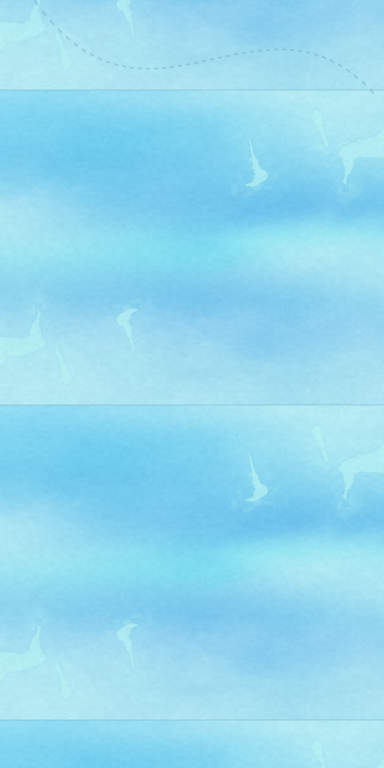
Give the GLSL for this texture, as a WebGL 2 fragment shader.

```glsl
#version 300 es
precision highp float;

uniform vec2 u_resolution;
out vec4 fragColor;

const float TILE_HEIGHT = 0.8203;  // in canvas widths
const float FIRST_SEAM = 0.2344;   // distance below the top edge
const vec3 PALE = vec3(0.70, 0.91, 0.95);
const vec3 DEEP = vec3(0.40, 0.73, 0.92);
const vec3 SPLASH = vec3(0.71, 0.94, 0.95);
const vec3 THREAD = vec3(0.42, 0.66, 0.76);

float hash(vec2 p) {
  vec3 h = fract(vec3(p.xyx) * 0.1031);
  h += dot(h, h.yzx + 33.33);
  return fract((h.x + h.y) * h.z);
}

float noise(vec2 p) {
  vec2 i = floor(p), f = fract(p);
  f = f * f * (3.0 - 2.0 * f);
  return mix(mix(hash(i), hash(i + vec2(1, 0)), f.x),
             mix(hash(i + vec2(0, 1)), hash(i + vec2(1, 1)), f.x), f.y);
}

float fbm(vec2 p) {
  float sum = 0.0, gain = 0.5;
  for (int i = 0; i < 5; i++) {
    sum += gain * noise(p);
    p = mat2(1.6, 1.2, -1.2, 1.6) * p + 17.3;
    gain *= 0.5;
  }
  return sum;
}

// Horizontal washes from the top (0) to the bottom (1) of a tile
vec3 washColor(float v) {
  vec3 stops[9] = vec3[9](
    vec3(0.54, 0.85, 0.95), vec3(0.47, 0.82, 0.94), vec3(0.44, 0.79, 0.93),
    vec3(0.42, 0.77, 0.93), vec3(0.49, 0.87, 0.94), vec3(0.49, 0.80, 0.93),
    vec3(0.57, 0.82, 0.94), vec3(0.64, 0.87, 0.94), vec3(0.69, 0.90, 0.95));
  float s = clamp(v, 0.0, 1.0) * 8.0;
  int i = min(int(s), 7);
  return mix(stops[i], stops[i + 1], smoothstep(0.0, 1.0, s - float(i)));
}

float softSpot(vec2 p, vec2 center, vec2 radius) {
  vec2 d = (p - center) / radius;
  return exp(-dot(d, d));
}

// Capsule tapering from radius ra at a to rb at b
float taper(vec2 p, vec2 a, vec2 b, float ra, float rb) {
  vec2 ab = b - a;
  float h = clamp(dot(p - a, ab) / dot(ab, ab), 0.0, 1.0);
  return length(p - a - ab * h) - mix(ra, rb, h);
}

// Torn splashes on the right, relative to the tile center
float splashDistance(vec2 s) {
  vec2 w = s + 0.05 * (vec2(fbm(s * 17.0), fbm(s * 17.0 + 40.0)) - 0.48);
  float d = taper(w, vec2(0.145, -0.160), vec2(0.178, -0.195), 0.005, 0.017);
  d = min(d, taper(w, vec2(0.168, -0.20), vec2(0.155, -0.29), 0.011, 0.002));
  d = min(d, taper(w, vec2(0.325, -0.345), vec2(0.352, -0.265), 0.018, 0.004));
  d = min(d, taper(w, vec2(0.400, -0.255), vec2(0.500, -0.270), 0.020, 0.042));
  d = min(d, taper(w, vec2(0.405, -0.240), vec2(0.408, -0.165), 0.014, 0.003));
  return min(d, taper(w, vec2(0.330, -0.404), vec2(0.400, -0.404), 0.004, 0.002));
}

// Faint dashed curve; t runs down from the top edge
float dashedThread(float x, float t, float pixel) {
  float u = x - 0.56;
  float curve = 0.153 + u * (-0.22 + u * (0.023 + u * 2.51));
  float slope = -0.22 + u * (0.046 + u * 7.53);
  float d = abs(t - curve) / sqrt(1.0 + slope * slope);
  float dash = smoothstep(0.30, 0.20, abs(fract(x * 48.0) - 0.5));
  return dash * smoothstep(0.0012 + pixel, 0.0012, d) * step(x, 0.985);
}

void main() {
  vec2 p = gl_FragCoord.xy / u_resolution.x;
  float pixel = 1.0 / u_resolution.x;
  float t = u_resolution.y / u_resolution.x - p.y;
  float v = fract((t - FIRST_SEAM) / TILE_HEIGHT);
  vec2 q = vec2(p.x, v * TILE_HEIGHT);
  vec2 uv = vec2(p.x, v);

  // Wavering washes
  float cloud = fbm(q * vec2(4.0, 7.0) + 5.0) - 0.48;
  vec3 color = washColor(v + 0.10 * cloud);
  vec2 soft = uv + 0.12 * cloud;
  float pale = 0.85 * softSpot(soft, vec2(0.0, 0.43), vec2(0.36, 0.13))
             + 0.70 * softSpot(soft, vec2(0.0, 0.85), vec2(0.30, 0.24))
             + 0.85 * softSpot(soft, vec2(1.0, 0.58), vec2(0.34, 0.14))
             + 0.85 * softSpot(soft, vec2(1.0, 0.10), vec2(0.36, 0.18))
             + 0.50 * softSpot(soft, vec2(0.6, 0.00), vec2(0.40, 0.07));
  float deep = 0.40 * softSpot(soft, vec2(0.55, 0.67), vec2(0.35, 0.06))
             + 0.35 * softSpot(soft, vec2(0.72, 0.36), vec2(0.25, 0.06));
  color = mix(color, PALE, clamp(pale, 0.0, 0.9));
  color = mix(color, DEEP, deep);
  color += cloud * vec3(0.14, 0.07, 0.02);

  // Splashes, turned half round in the lower half of the tile
  vec2 s = q - vec2(0.5, 0.5 * TILE_HEIGHT);
  s *= v < 0.5 ? 1.0 : -1.0;
  float d = splashDistance(s);
  float inside = smoothstep(pixel, -pixel, d);
  float halo = exp(-max(d, 0.0) * 28.0);
  float fleck = smoothstep(0.66, 0.74, noise(s * 65.0)) * halo;
  color = mix(color, SPLASH, max(0.25 * halo, max(0.78 * inside, 0.5 * fleck)));
  color -= 0.03 * exp(-abs(d) * 350.0) * vec3(1.0, 0.6, 0.2);

  // Paper grain, tile seam and thread
  float grain = noise(q * vec2(75.0, 130.0)) + noise(q * 190.0) - 1.0;
  color += 0.018 * grain;
  float seam = smoothstep(0.001 + pixel, 0.001, min(v, 1.0 - v) * TILE_HEIGHT);
  color = mix(color, THREAD, 0.22 * seam);
  color = mix(color, THREAD, 0.40 * dashedThread(p.x, t, pixel));
  fragColor = vec4(clamp(color, 0.0, 1.0), 1.0);
}
```
